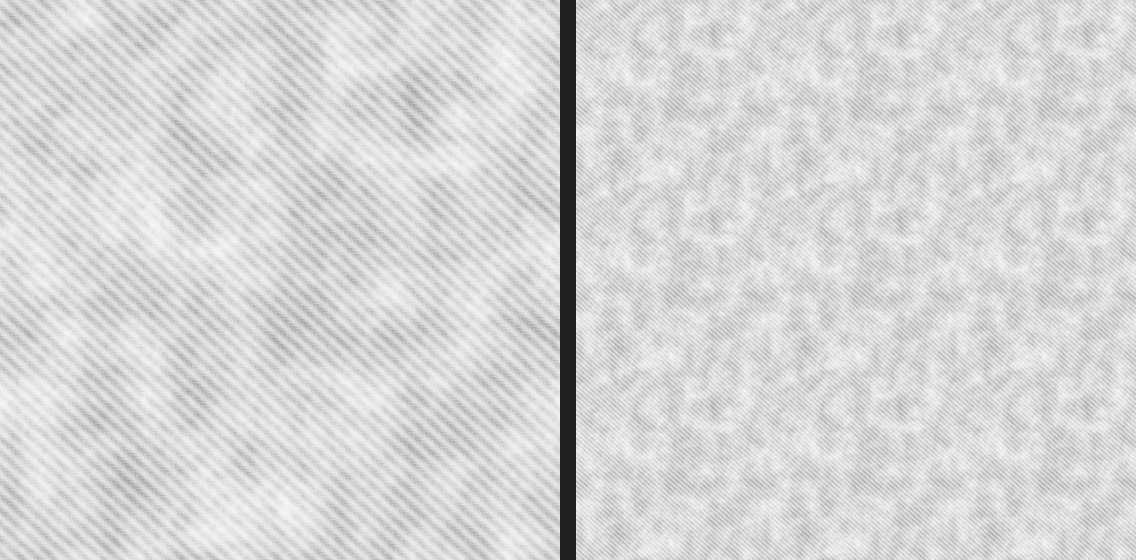
Left, the tile; right, the same tile 3 across and 3 down.
This texture is drawn by a Shadertoy shader. Its source:

```glsl
const float TAU = 6.2831853;

const vec2 RIB_REPEATS = vec2(35.0, 39.0);      // ribs across and down
const vec2 WEFT_REPEATS = vec2(24.0, 204.0);    // flat dashes
const vec2 WARP_REPEATS = vec2(184.0, 60.0);    // steep ticks

const vec3 CLOTH = vec3(0.85);
const vec3 SHADOW = vec3(0.62);
const vec3 HIGHLIGHT = vec3(0.965);

// Unit gradient at a lattice point
vec2 latticeGradient(vec2 cell, float seed) {
    uvec2 c = uvec2(cell);
    uint h = c.x * 1597u + uint(seed) * 3571u;
    h = (h ^ (h >> 7)) * 73471u + c.y * 51749u;
    h = (h ^ (h >> 15)) * 73471u;
    h = (h ^ (h >> 13)) * 92821u;
    h ^= h >> 16;
    float angle = TAU * float(h & 65535u) / 65536.0;
    return vec2(cos(angle), sin(angle));
}

float cornerValue(vec2 cell, vec2 local, vec2 corner, float period, float seed) {
    vec2 wrapped = mod(cell + corner, period);
    return dot(latticeGradient(wrapped, seed), local - corner);
}

// Gradient noise that wraps after a whole number of cells
float gradientNoise(vec2 p, float period, float seed) {
    vec2 cell = floor(p);
    vec2 f = p - cell;
    vec2 blend = f * f * f * (f * (f * 6.0 - 15.0) + 10.0);
    float low = mix(cornerValue(cell, f, vec2(0, 0), period, seed),
                    cornerValue(cell, f, vec2(1, 0), period, seed), blend.x);
    float high = mix(cornerValue(cell, f, vec2(0, 1), period, seed),
                     cornerValue(cell, f, vec2(1, 1), period, seed), blend.x);
    return mix(low, high, blend.y);
}

float cloudNoise(vec2 uv, float basePeriod, float gain) {
    float sum = 0.0;
    float amplitude = 1.0;
    float period = basePeriod;
    for (int octave = 0; octave < 6; octave++) {
        float seed = float(octave) + 11.0;
        vec2 shift = seed * vec2(0.37, 0.73);
        sum += amplitude * gradientNoise(uv * period + shift, period, seed);
        amplitude *= gain;
        period *= 2.0;
    }
    return sum;
}

// Wave with whole repeats, faded where it is too fine for the canvas
float wave(vec2 uv, vec2 repeats, float shift, float canvasSize) {
    float cyclesPerPixel = length(repeats) / canvasSize;
    float visible = 1.0 - smoothstep(0.42, 0.55, cyclesPerPixel);
    return visible * cos(TAU * (dot(uv, repeats) + shift));
}

// Signed tone of the woven ribs, dark below zero
float ribTone(vec2 uv, float canvasSize) {
    float rib = wave(uv, RIB_REPEATS, 0.0, canvasSize);
    float flank = wave(uv, RIB_REPEATS, 0.25, canvasSize);
    float weft = wave(uv, WEFT_REPEATS, 0.0, canvasSize);
    float warp = wave(uv, WARP_REPEATS, 0.0, canvasSize);

    // Dashes fill one flank of each groove, ticks the other
    float groove = 0.6 - 0.4 * rib;
    float threads = weft * smoothstep(-0.8, 0.8, flank)
                  + 0.8 * warp * smoothstep(-0.8, 0.8, -flank);
    return rib + 0.8 * groove * threads;
}

void mainImage(out vec4 fragColor, in vec2 fragCoord) {
    vec2 uv = fragCoord / iResolution.xy;
    float canvasSize = min(iResolution.x, iResolution.y);

    // Mottled wear: pale patches also flatten the ribs
    float cloud = cloudNoise(uv, 6.0, 0.72);
    float ribContrast = clamp(1.0 - 0.8 * cloud, 0.3, 1.5);
    float tone = 0.11 * cloud + 0.052 * ribContrast * ribTone(uv, canvasSize);

    vec3 color = clamp(CLOTH + tone, SHADOW, HIGHLIGHT);
    fragColor = vec4(color, 1.0);
}
```
